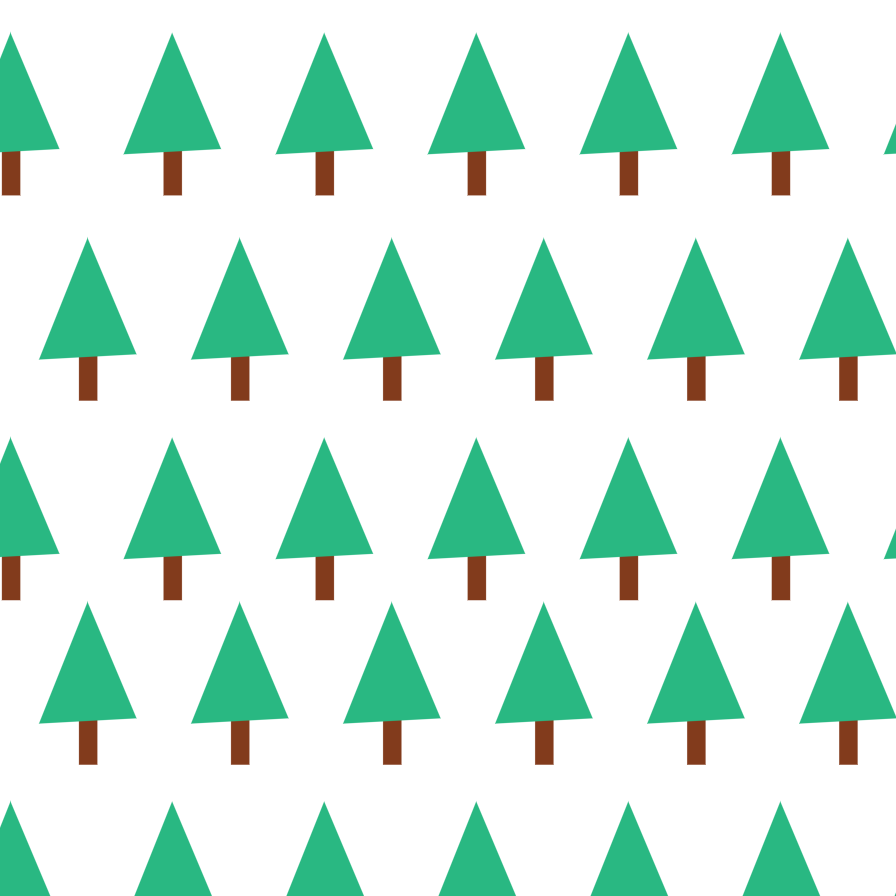
Reproduce this pattern procedurally as a Shadertoy shader.

```glsl
const vec3 LEAF = vec3(0.16, 0.72, 0.51);
const vec3 BARK = vec3(0.51, 0.23, 0.11);

// Signed distance to the line a-b, positive outside a clockwise shape (y down)
float edgeDistance(vec2 p, vec2 a, vec2 b) {
    vec2 dir = normalize(b - a);
    vec2 q = p - a;
    return q.x * dir.y - q.y * dir.x;
}

// Lopsided triangular crown with its tip at the origin
float crown(vec2 p) {
    vec2 tip = vec2(0.0);
    vec2 right = vec2(0.0547, 0.1298);
    vec2 left = vec2(-0.0542, 0.1357);
    return max(edgeDistance(p, tip, right),
               max(edgeDistance(p, right, left), edgeDistance(p, left, tip)));
}

float trunk(vec2 p) {
    vec2 q = abs(p - vec2(0.0007, 0.1564)) - vec2(0.0103, 0.0252);
    return max(q.x, q.y);
}

float coverage(float d, float pixel) {
    return smoothstep(0.75 * pixel, -0.75 * pixel, d);
}

void mainImage(out vec4 fragColor, in vec2 fragCoord) {
    float pixel = 1.0 / iResolution.y;
    vec2 p = fragCoord * pixel;
    p.y = 1.0 - p.y;

    // Uneven heights of the crown tips, measured from the top
    float rowTop[5] = float[5](0.0365, 0.2656, 0.4883, 0.6719, 0.8945);
    float spacing = 0.1697;
    vec3 color = vec3(1.0);

    for (int row = 0; row < 5; row++) {
        bool staggered = row % 2 == 1;
        float firstX = staggered ? 0.0977 : 0.1921;
        float column = round((p.x - firstX) / spacing);
        float treeX = firstX + column * spacing;

        // Wider gap at the seam of the unstaggered rows
        if (!staggered && column < 0.0) treeX -= 0.0107;

        vec2 q = p - vec2(treeX, rowTop[row]);
        color = mix(color, BARK, coverage(trunk(q), pixel));
        color = mix(color, LEAF, coverage(crown(q), pixel));
    }
    fragColor = vec4(color, 1.0);
}
```
